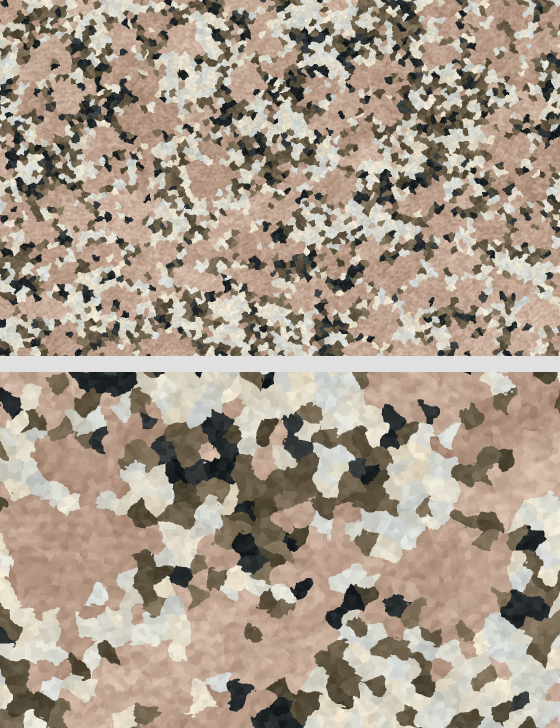
Top: the whole. Bottom: its middle third, enlarged.
A Shadertoy shader for this texture:

```glsl
// Polished pink granite: large tilted feldspar crystals in a speckled matrix
// of pale quartz, olive-brown mica and black grains. Cellular noise at several
// scales picks the mineral of each grain; layered sines roughen the outlines.

struct Cell {
    vec2 id;      // lattice square owning the nearest point
    vec2 centre;  // position of that point
    float edge;   // gap between the two nearest distances, 0 on a border
};

vec3 hash(vec2 p) {
    vec3 q = fract(p.xyx * vec3(0.1031, 0.1030, 0.0973));
    q += dot(q, q.yxz + 33.33);
    return fract((q.xxy + q.yzz) * q.zyx);
}

Cell nearestCell(vec2 p) {
    Cell cell;
    float first = 9.0, second = 9.0;
    for (int y = -1; y <= 1; y++) {
        for (int x = -1; x <= 1; x++) {
            vec2 id = floor(p) + vec2(x, y);
            vec2 centre = id + hash(id + 100.0).xy;
            float d = distance(p, centre);
            if (d < first) {
                second = first;
                first = d;
                cell.id = id;
                cell.centre = centre;
            } else {
                second = min(second, d);
            }
        }
    }
    cell.edge = second - first;
    return cell;
}

// Sideways push from sines of rising frequency
vec2 wobble(vec2 p) {
    vec2 sum = vec2(0.0);
    float size = 1.0;
    for (int i = 0; i < 4; i++) {
        sum += size * sin(p.yx + 1.7 * sum.yx);
        p = mat2(0.8, 0.6, -0.6, 0.8) * p * 1.9 + 2.3;
        size *= 0.6;
    }
    return sum;
}

vec3 granite(vec2 p) {
    // Small grains, each one a single mineral
    Cell grain = nearestCell(60.0 * (p + 0.0022 * wobble(p * 190.0)));
    vec2 centre = grain.centre / 60.0;
    vec3 rnd = hash(grain.id + 311.0);

    // Feldspar crystals, stretched along a gently rising axis
    mat2 tilt = mat2(0.95, -0.31, 0.31, 0.95);
    vec2 along = tilt * (centre + 0.009 * wobble(centre * 35.0));
    Cell crystal = nearestCell(along * vec2(7.5, 11.5) + 40.0);
    vec3 kind = hash(crystal.id + 523.0);
    bool inCrystal = kind.x < 0.68 && crystal.edge > 0.06 + 0.2 * rnd.x;

    // Neighbouring matrix grains tend to share a mineral
    Cell cluster = nearestCell(centre * 26.0 + 70.0);
    float mineral = mix(hash(cluster.id + 719.0).x, rnd.y, 0.42);

    vec3 colour;
    if ((inCrystal && rnd.y < 0.95) || rnd.x > 0.94) {
        float tone = 0.55 * kind.y + 0.45 * rnd.z;
        colour = mix(vec3(0.65, 0.53, 0.45), vec3(0.83, 0.73, 0.66), tone);
        // Faint cleavage streaks, turned differently in each crystal
        float angle = 0.3 + 1.4 * (kind.z - 0.5);
        float across = dot(p, vec2(-sin(angle), cos(angle)));
        colour += 0.018 * sin(across * 420.0 + 2.0 * wobble(p * 60.0).x);
    } else if (mineral < 0.5) {
        colour = mix(vec3(0.89, 0.85, 0.76), vec3(0.80, 0.82, 0.81), rnd.z);
        colour += 0.10 * (rnd.x - 0.4);
    } else if (mineral < 0.73) {
        colour = mix(vec3(0.29, 0.26, 0.19), vec3(0.52, 0.46, 0.37), rnd.z);
    } else {
        colour = mix(vec3(0.10, 0.12, 0.13), vec3(0.25, 0.27, 0.27), rnd.z * rnd.z);
    }

    // Fine mottling inside the grains and soft variation over the slab
    Cell fleck = nearestCell(p * 150.0 + 13.0);
    colour += 0.09 * (hash(fleck.id + 907.0).x - 0.5);
    return colour + 0.008 * wobble(p * 6.0).x;
}

void mainImage(out vec4 fragColor, in vec2 fragCoord) {
    // Average a 2 x 2 grid of samples to smooth the grain borders
    vec3 colour = vec3(0.0);
    for (int i = 0; i < 4; i++) {
        vec2 offset = 0.6 * (vec2(i % 2, i / 2) - 0.5);
        colour += granite((fragCoord + offset) / iResolution.y) / 4.0;
    }
    fragColor = vec4(clamp(colour, 0.0, 1.0), 1.0);
}
```
